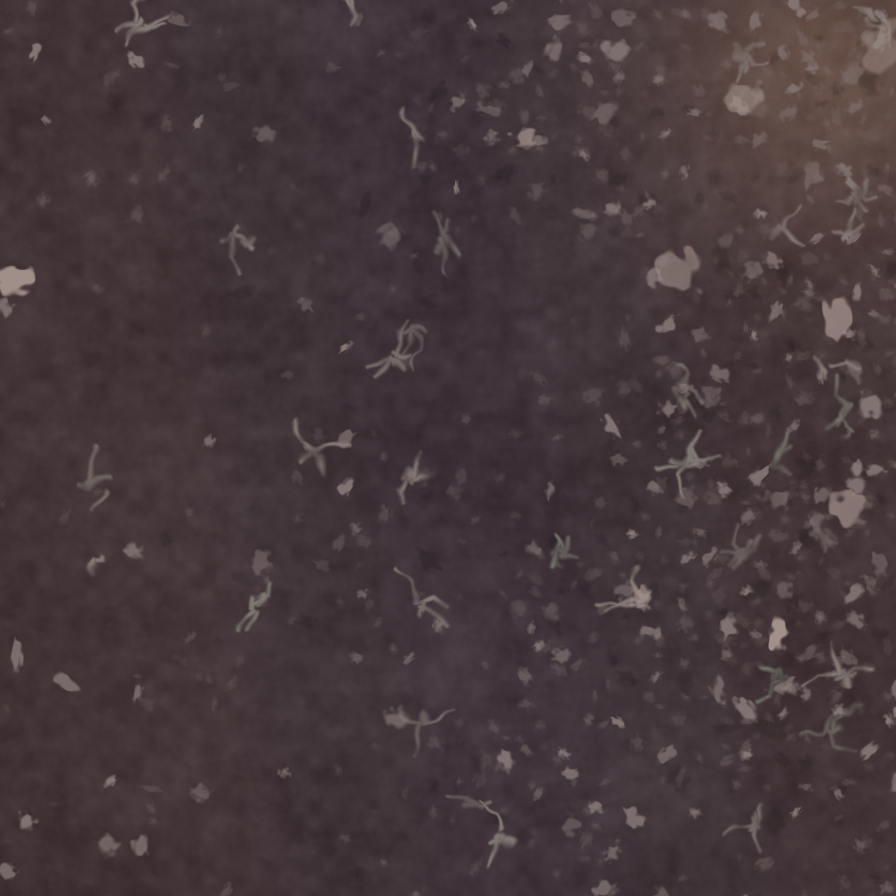
Give the GLSL for this texture, as a WebGL 2 fragment shader.

```glsl
#version 300 es
precision highp float;
// Dark, damp soil strewn with pale crumbs, flakes and dry branching sprigs.

uniform vec2 u_resolution;
out vec4 fragColor;

const float TAU = 6.2831853;
const vec3 SOIL = vec3(0.252, 0.203, 0.217);
const vec3 STONE = vec3(0.53, 0.475, 0.47);
const vec3 FLAKE = vec3(0.64, 0.57, 0.545);
const vec3 SPRIG = vec3(0.51, 0.465, 0.45);
const vec3 SPRIG_GREEN = vec3(0.44, 0.47, 0.42);

float hash(vec2 p) {
    return fract(sin(dot(p, vec2(127.1, 311.7))) * 43758.5453);
}

vec2 hash2(vec2 p) {
    return vec2(hash(p), hash(p + 57.3));
}

float noise(vec2 p) {
    vec2 i = floor(p), f = fract(p);
    f = f * f * (3.0 - 2.0 * f);
    return mix(mix(hash(i), hash(i + vec2(1, 0)), f.x),
               mix(hash(i + vec2(0, 1)), hash(i + vec2(1, 1)), f.x), f.y);
}

float fbm(vec2 p) {
    float sum = 0.0, amplitude = 0.5;
    for (int i = 0; i < 5; i++) {
        sum += amplitude * noise(p);
        p = mat2(1.6, 1.2, -1.2, 1.6) * p + 7.1;
        amplitude *= 0.5;
    }
    return sum;
}

mat2 rotation(float angle) {
    float c = cos(angle), s = sin(angle);
    return mat2(c, s, -s, c);
}

float segmentDistance(vec2 p, vec2 a, vec2 b) {
    vec2 pa = p - a, ba = b - a;
    return length(pa - ba * clamp(dot(pa, ba) / dot(ba, ba), 0.0, 1.0));
}

float cornerGlow(vec2 p, float falloff) {
    vec2 q = p - vec2(0.93, 0.93);
    return exp(-falloff * dot(q, q));
}

// Litter clusters towards the right and the lit corner, and thins at the left.
float litterAmount(vec2 p) {
    float patches = smoothstep(0.3, 0.75, noise(p * 8.0 + 3.7));
    float drift = smoothstep(0.25, 0.95, p.x);
    return drift * (0.3 + 0.75 * patches) + 0.17 * patches + 0.5 * cornerGlow(p, 15.0);
}

// Irregular lumps, one per occupied cell; returns the strongest coverage.
float lumps(vec2 uv, float cells, vec2 radii, vec2 density, float seed, float blur) {
    float cover = 0.0;
    vec2 home = floor(uv * cells);
    for (int k = 0; k < 9; k++) {
        vec2 id = home + vec2(k % 3 - 1, k / 3 - 1);
        vec2 key = id + seed;
        vec2 centre = (id + 0.1 + 0.8 * hash2(key)) / cells;
        float present = step(hash(key + 11.0), mix(density.x, density.y, litterAmount(centre)));
        float size = hash(key + 23.0);
        float radius = mix(radii.x, radii.y, size * size);
        vec2 q = rotation(TAU * hash(key + 31.0)) * (uv - centre);
        q.x *= mix(0.85, 1.8, hash(key + 43.0));
        q.y *= 0.85;
        float ragged = (noise(q / radius * 1.6 + key * 3.1) - 0.5) * radius * 1.1;
        float shape = 1.0 - smoothstep(-blur, blur, length(q) - radius + ragged);
        cover = max(cover, present * shape * mix(0.4, 1.0, hash(key + 61.0)));
    }
    return cover;
}

// Bent arms of uneven number and length; x is coverage, y greenness.
vec2 sprigs(vec2 uv, float cells, vec2 density, float seed) {
    vec2 result = vec2(0.0);
    vec2 home = floor(uv * cells);
    for (int k = 0; k < 9; k++) {
        vec2 id = home + vec2(k % 3 - 1, k / 3 - 1);
        vec2 key = id + seed;
        vec2 centre = (id + hash2(key)) / cells;
        if (hash(key + 5.0) > mix(density.x, density.y, litterAmount(centre))) continue;
        vec2 q = uv - centre + 0.010 * (vec2(noise(uv * 60.0), noise(uv * 60.0 + 31.0)) - 0.5);
        float dist = 1.0;
        for (int arm = 0; arm < 6; arm++) {
            vec2 armKey = key + float(arm) * 13.7;
            if (hash(armKey + 19.0) < 0.25) continue;
            float angle = TAU * (float(arm) + 1.4 * hash(armKey)) / 6.0;
            float reach = mix(0.01, 0.042, pow(hash(armKey + 3.0), 1.5));
            vec2 root = 0.016 * (hash2(armKey + 29.0) - 0.5);
            vec2 elbow = root + rotation(angle) * vec2(reach * 0.5, 0.0);
            float bend = (hash(armKey + 9.0) - 0.5) * 2.0;
            vec2 tip = elbow + rotation(angle + bend) * vec2(reach * 0.6, 0.0);
            float taper = 0.0015 * smoothstep(0.0, 0.03, length(q));
            dist = min(dist, taper + segmentDistance(q, root, elbow));
            dist = min(dist, taper + segmentDistance(q, elbow, tip));
        }
        float cover = 1.0 - smoothstep(0.0005, 0.006, dist);
        cover *= mix(0.55, 1.0, hash(key + 71.0)) * (0.4 + 1.1 * noise(uv * 75.0));
        if (cover > result.x) result = vec2(cover, smoothstep(0.7, 1.1, hash(key + 83.0)));
    }
    return result;
}

vec3 soil(vec2 uv) {
    vec3 color = SOIL + 0.065 * (fbm(uv * 8.0) - 0.47) + 0.085 * (fbm(uv * 60.0) - 0.48);
    float violet = smoothstep(0.5, 0.0, abs(uv.x - 0.52 + 0.15 * (uv.y - 0.5)));
    color += mix(vec3(0.008, 0.0, -0.006), vec3(-0.003, 0.0, 0.010), violet);
    return color + cornerGlow(uv, 28.0) * vec3(0.13, 0.10, 0.06);
}

void main() {
    vec2 uv = gl_FragCoord.xy / u_resolution;
    vec3 color = soil(uv);
    // Small dark hollows, then litter from faint to bright.
    color *= 1.0 - 0.2 * lumps(uv, 28.0, vec2(0.004, 0.012), vec2(0.02, 0.4), 311.0, 0.005);
    color = mix(color, STONE, 0.35 * lumps(uv, 44.0, vec2(0.003, 0.008), vec2(0.04, 0.5), 17.0, 0.004));
    vec2 sprig = sprigs(uv, 9.0, vec2(0.14, 0.7), 41.0);
    color = mix(color, mix(SPRIG, SPRIG_GREEN, sprig.y), min(sprig.x, 1.0));
    color = mix(color, STONE, lumps(uv, 28.0, vec2(0.0045, 0.0115), vec2(0.03, 0.45), 97.0, 0.0035));
    color = mix(color, FLAKE, lumps(uv, 11.0, vec2(0.011, 0.027), vec2(0.03, 0.26), 151.0, 0.0035));
    fragColor = vec4(color, 1.0);
}
```
